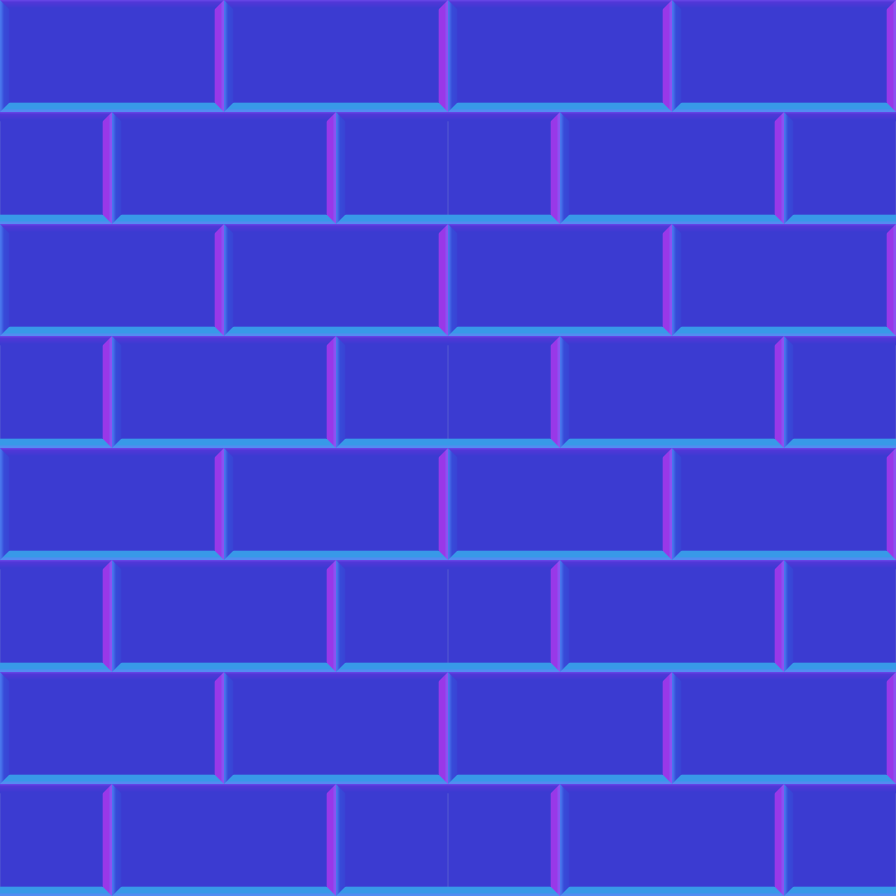
Give the GLSL for this texture map, as a Shadertoy shader.

```glsl
// Running-bond wall of smooth bevelled bricks in blue, cyan and violet.
// Each brick is split by its nearest side into four mitred bevels around a
// flat face; bevels brighten at the joints, and the grid wraps on both axes.

#define GRID vec2(4.0, 8.0)             // bricks across, rows up (even)
#define BEVEL 0.0104                    // bevel width, in canvas units
#define RIM 0.27                        // lit part of a bevel beside the joint
#define HAIRLINE 0.0006                 // half width of the faint upright line
#define FACE_COLOR vec3(0.230, 0.230, 0.820)
#define LEFT_COLOR vec3(0.215, 0.300, 0.850)
#define RIGHT_COLOR vec3(0.600, 0.220, 0.910)
#define BOTTOM_COLOR vec3(0.220, 0.600, 0.910)
#define TOP_COLOR vec3(0.320, 0.215, 0.845)
#define JOINT_COLOR vec3(0.420, 0.420, 0.950)
#define HAIRLINE_COLOR vec3(0.330, 0.350, 0.820)

// Bevel colour with a brighter rim; t runs from 0 at the joint to 1 at the face.
vec3 rimmed(vec3 bevelColor, vec3 rimColor, float t, float soft) {
    return mix(rimColor, bevelColor, smoothstep(RIM - soft, RIM + soft, t));
}

// Weight of one side: 1 when it is nearest, falling off across the mitre.
float mitreWeight(float side, float nearest, float pixel) {
    return max(0.0, 1.0 - (side - nearest) / pixel);
}

void mainImage(out vec4 fragColor, in vec2 fragCoord) {
    vec2 uv = fragCoord / iResolution.xy;
    float pixel = 1.0 / min(iResolution.x, iResolution.y);

    // Brick cell, with every other row moved by half a brick
    vec2 grid = uv * GRID;
    float shifted = 1.0 - mod(floor(grid.y), 2.0);
    grid.x += 0.5 * shifted;
    vec2 low = fract(grid) / GRID;      // distance to the left and bottom
    vec2 high = 1.0 / GRID - low;       // distance to the right and top
    float nearest = min(min(low.x, low.y), min(high.x, high.y));
    float t = clamp(nearest / BEVEL, 0.0, 1.0);
    float soft = max(0.12, 0.5 * pixel / BEVEL);

    // Bevels: right and bottom stay crisp, left and top fade into the face
    vec3 right = rimmed(RIGHT_COLOR, vec3(0.55, 0.32, 0.95), t, soft);
    vec3 bottom = rimmed(BOTTOM_COLOR, vec3(0.32, 0.55, 0.95), t, soft);
    vec3 left = mix(LEFT_COLOR, FACE_COLOR, 0.6 * t * t);
    left = mix(vec3(0.29, 0.47, 0.93), left, smoothstep(0.0, 0.5, t));
    vec3 top = mix(TOP_COLOR, FACE_COLOR, smoothstep(0.1, 1.0, t));
    top = mix(vec3(0.40, 0.27, 0.90), top, smoothstep(0.0, 0.28, t));

    // Blend neighbouring bevels along the mitres
    vec4 weight = vec4(mitreWeight(low.x, nearest, pixel),
                       mitreWeight(high.x, nearest, pixel),
                       mitreWeight(low.y, nearest, pixel),
                       mitreWeight(high.y, nearest, pixel));
    weight /= dot(weight, vec4(1.0));
    vec3 bevel = left * weight.x + right * weight.y
               + bottom * weight.z + top * weight.w;

    // Flat face, with a hairline at each half canvas in the shifted rows
    float lineDistance = 0.5 * abs(fract(uv.x * 2.0 + 0.5) - 0.5);
    float hairline = clamp(0.5 + (HAIRLINE - lineDistance) / pixel, 0.0, 1.0);
    vec3 face = mix(FACE_COLOR, HAIRLINE_COLOR, hairline * shifted);

    // Join face and bevel, then soften the joint between bricks
    float inner = clamp(0.5 + (nearest - BEVEL) / pixel, 0.0, 1.0);
    vec3 color = mix(bevel, face, inner);
    float brick = clamp(0.5 + nearest / pixel, 0.0, 1.0);
    color = mix(JOINT_COLOR, color, brick);

    fragColor = vec4(color, 1.0);
}
```
